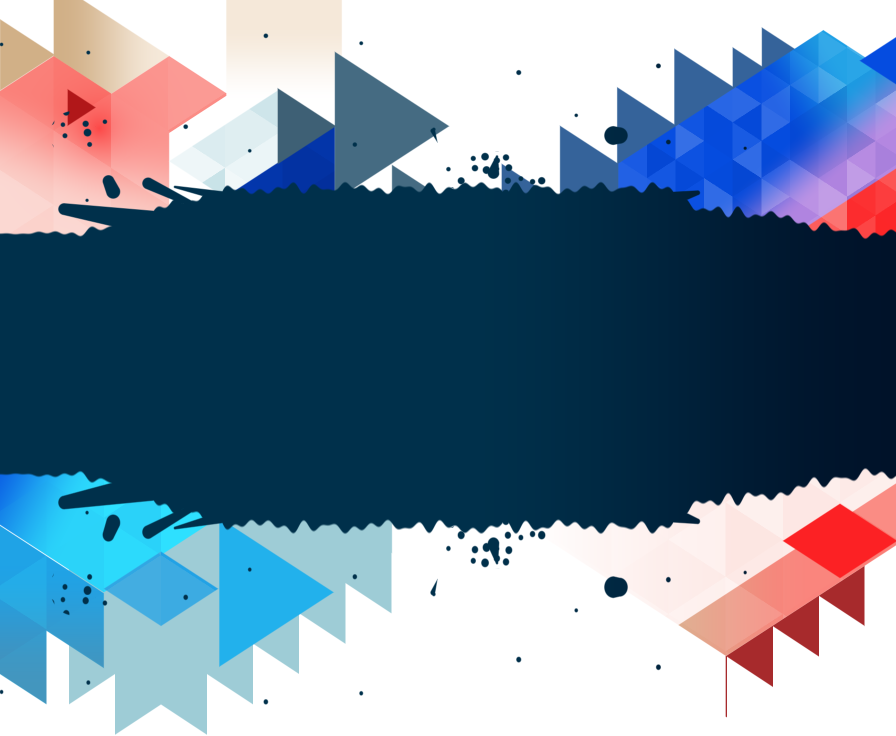
This background is drawn by a Shadertoy shader. Its source:

```glsl
// Triangle clusters fill four corners around a dark ink band.
// A triangular lattice tints them; sines, drops and cells tear the band.
const vec2 SIZE = vec2(7.68, 6.3); // design units, y down
const float SLOPE = .65;
const vec3 WHITE = vec3(1);
const vec3 SLATE = vec3(.27, .42, .51);
const vec3 TAN = vec3(.82, .69, .53);
const vec3 SALMON = vec3(.98, .48, .45);
const vec3 RED = vec3(.99, .13, .14);
const vec3 PINK = vec3(.98, .8, .77);
const vec3 CREAM = vec3(.96, .91, .85);
const vec3 LILAC = vec3(.7, .52, .88);
const vec3 NAVY = vec3(.01, .18, .6);
const vec3 BLUE = vec3(.02, .3, .88);
const vec3 SKY = vec3(.12, .63, .9);
const vec3 CYAN = vec3(.18, .88, 1);
const vec3 TEAL = vec3(.62, .8, .84);

float hash(vec2 p) { return fract(sin(dot(p, vec2(127.1, 311.7))) * 43758.5); }

// Fill the inside of distance d
void paint(inout vec3 c, vec3 ink, float d) {
  c = mix(c, ink, clamp(.5 - d * iResolution.y / SIZE.y, 0., 1.));
}

// Triangle with a vertical side at the origin and its tip at x = w
void wedge(inout vec3 c, vec3 ink, vec2 p, float w) {
  float t = sign(w) * p.x;
  paint(c, ink, max(-t, .84 * (abs(p.y) - SLOPE * (abs(w) - t))));
}

float diamond(vec2 p) { return .84 * (abs(p.y) + SLOPE * (abs(p.x) - .49)); }

// Random value per triangle of the lattice
float facet(vec2 p, float w) {
  vec2 slant = floor((p.y + vec2(SLOPE, -SLOPE) * p.x) / (2. * SLOPE * w));
  return hash(slant + 7.3 * floor(p.x / w));
}

// Stepped saw
float teeth(float t) { return .26 * (fract(t / .395) - floor(t / .395)); }

// Add a tapered stroke from e.xy to e.zw
void drop(inout float d, vec2 p, vec4 e, float ra, float rb) {
  vec2 ab = e.zw - e.xy;
  float t = clamp(dot(p - e.xy, ab) / dot(ab, ab), 0., 1.);
  d = min(d, length(p - e.xy - ab * t) - mix(ra, rb, t));
}

float specks(vec2 p, float cell, float r) {
  vec2 id = floor(p / cell);
  vec2 mid = id + .25 + .5 * vec2(hash(id), hash(id + 19.));
  float h = hash(id + 41.);
  return h < .5 ? length(p - mid * cell) - r * (.6 + h) : 1.;
}

vec3 topShapes(vec2 p) {
  vec3 c = WHITE;
  // Warm left
  float f = facet(p - vec2(.46, .48), .49);
  paint(c, mix(CREAM, WHITE, smoothstep(.2, .9, p.y)), abs(p.x - 2.435) - .495);
  wedge(c, TAN, p - vec2(0, .47), .47);
  wedge(c, mix(TAN, CREAM, smoothstep(.5, 1.4, p.x)), p - vec2(.46, .48), .99);
  float zigzag = .48 + SLOPE * abs(mod(p.x + .035, .99) - .495);
  float right = 1.94 - clamp((p.y - .82) / SLOPE, 0., .49);
  vec3 warm = mix(SALMON, PINK, smoothstep(.7, 1.6, p.y - .3 * p.x));
  warm = mix(warm, RED, .7 * exp(-5. * length(p - vec2(.85, 1.1))));
  paint(c, mix(warm, WHITE, .25 * f), max(zigzag - p.y, p.x - right));
  wedge(c, RED * .7, p - vec2(.58, .92), .24);
  // Cool middle
  wedge(c, mix(TEAL, WHITE, .3 + .6 * f), p - vec2(2.38, 1.38), -.93);
  wedge(c, mix(NAVY, BLUE, .3 * f), p - vec2(2.87, 1.68), -.93);
  wedge(c, SLATE * .9, p - vec2(2.38, 1.08), .5);
  wedge(c, SLATE, p - vec2(2.87, 1.08), .98);
  wedge(c, SLATE, p - vec2(3.36, 1.73), .49);
  // Stepped right
  vec3 steel = mix(SLATE, BLUE, .25);
  wedge(c, steel, p - vec2(4.3, 1.72), .49);
  for (float i = 0.; i < 3.; i++) wedge(c, steel, p - vec2(4.8 + .49 * i, 1.72 - .33 * i), .99);
  for (float i = 0.; i < 2.; i++) wedge(c, steel, p - vec2(6.28 + .25 * i, .73 - .17 * i), .5);
  float g = facet(p - vec2(5.79, .41), .245);
  vec3 cool = mix(BLUE, SKY, smoothstep(6.5, 7.3, p.x - .6 * (p.y - .7)));
  cool = mix(cool, LILAC, smoothstep(.8, 1.5, p.y + .9 * (p.x - 7.2)));
  cool = mix(cool, g > .5 ? WHITE : NAVY, .4 * abs(g - .5));
  float roof = max(1.4 - SLOPE * (p.x - 5.3), .24 + SLOPE * (p.x - 7.03));
  paint(c, cool, max(roof - p.y, 5.3 - p.x));
  wedge(c, BLUE, p - vec2(7.87, .52), -.5);
  wedge(c, mix(RED, PINK, .5 * g), p - vec2(7.9, 1.95), -1.);
  return c;
}

vec3 bottomShapes(vec2 p) {
  vec3 c = WHITE;
  // Cool left
  float f = facet(p - vec2(.89, 5.07), .49);
  paint(c, TEAL, max(p.y - 6.03 - teeth(abs(p.x - 1.38)), abs(p.x - 1.975) - 1.385));
  vec3 wet = mix(BLUE, CYAN, smoothstep(-.3, .8, p.x + .5 * (p.y - 4.2)));
  paint(c, mix(wet, SKY, .3 * f), max(p.y - 5.07 + SLOPE * abs(p.x - .89), p.x - 2.4));
  float edge = SLOPE * p.x + (p.x < .4 ? 5.77 : 5.14);
  vec3 deep = mix(SKY, SLATE + .1, .6 * smoothstep(4.8, 5.9, p.y));
  paint(c, mix(deep, CYAN, .25 * f), max(max(p.y - edge, p.x - .89), 4.5 + SLOPE * p.x - p.y));
  paint(c, mix(SKY, TEAL, .4 * f), diamond(p - vec2(1.38, 5.04)));
  wedge(c, mix(SKY, CYAN, .25), p - vec2(1.88, 5.07), .98);
  // Warm right
  float g = facet(p - vec2(7.2, 4.3), .49);
  float line = 9.66 - SLOPE * p.x, low = min(line, 1.57 + SLOPE * p.x);
  vec3 pale = mix(WHITE, PINK, .5 * smoothstep(4.2, 6.4, p.x));
  paint(c, mix(pale, WHITE, .5 * g), max(p.y - low, 4.3 - p.x));
  float saw = p.y - 5.62 - teeth(p.x - 6.23);
  paint(c, RED * .66 + vec3(0, .08, .08), max(max(saw, line - p.y), abs(p.x - 6.815) - .595));
  vec3 rose = mix(TAN, SALMON, smoothstep(5.4, 7., p.x));
  paint(c, mix(rose, PINK, .3 * g), max(p.y - low, 9.13 - SLOPE * p.x - p.y));
  paint(c, RED, diamond(p - vec2(7.2, 4.63)));
  return c;
}

// Ink distance; q.y is the height out of the straight band
float splash(vec2 q) {
  float fall = .5 * (smoothstep(5.7, 6.1, q.x) + smoothstep(6.1, 7.6, q.x));
  float jag = .03 * sin(19. * q.x + 2. * sin(7. * q.x)) + .02 * sin(43. * q.x);
  float rise = .39 * smoothstep(.5, 2.2, q.x) * (1. - fall);
  float d = .6 * (q.y - rise - jag * min(q.x, 1.));
  drop(d, q, vec4(.55, .21, 1.5, .06), .05, .12);
  drop(d, q, vec4(1.27, .43, 1.75, .2), .05, .02);
  drop(d, q, vec4(1.5, .4, 2.1, .28), .01, .06);
  drop(d, q, vec4(5.98, .35, 5.6, .26), .02, .09);
  drop(d, q, vec4(.93, .45, .97, .36), .05, .06);
  drop(d, q, vec4(4.26, .66, 4.23, .52), .01, .05);
  drop(d, q, vec4(5.26, .84, 5.31, .84), .08, .07);
  drop(d, q, vec4(3.71, .88, 3.75, .78), .02, 0.);
  float spray = min(length((q - vec2(4.3, .5)) * vec2(.4, 1)), length(q - vec2(.63, .85)));
  d = min(d, max(specks(q, .1, .03), spray - .2));
  return min(d, specks(q + .2, .7, .02));
}

void mainImage(out vec4 fragColor, in vec2 fragCoord) {
  fragColor = vec4(0);
  for (int i = 0; i < 4; i++) { // smooth the lattice
    vec2 uv = (fragCoord + .5 * vec2(i % 2, i / 2) - .25) / iResolution.xy;
    vec2 p = vec2(uv.x, 1. - uv.y) * SIZE;
    bool upper = p.y < 3.;
    vec3 c = upper ? topShapes(p) : bottomShapes(p);
    vec3 dark = mix(vec3(0, .19, .295), vec3(0, .07, .16), smoothstep(3.8, 7.9, p.x));
    paint(c, dark, splash(vec2(p.x, upper ? 2. - p.y : (p.y - 4.06) / 1.15)));
    fragColor += vec4(c, 1) / 4.;
  }
}
```
